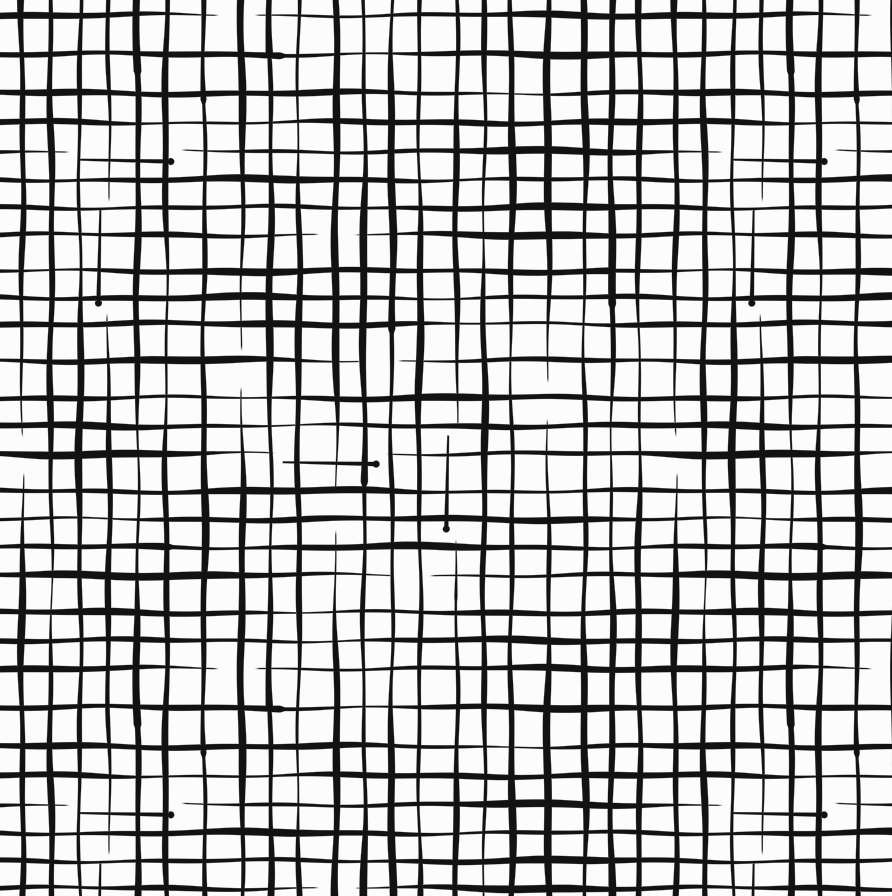
Give the GLSL for this pattern, as a Shadertoy shader.

```glsl
// Hand-inked grid: 21 wavering brush lines each way on a seamless square tile.
// Each line swells and thins along its length; some break, and a few breaks
// hold a short loose dash. Canvas height is 768 units and the tile is 560.

const float TILE = 560.0;
const float TAU = 6.2831853;

struct LineSet {
    int wideGaps;      // bit i set: a wide space follows line i
    float start;       // position of the first line
    float bulge;       // rate of the slow drift in spacing
    float breakPhase;  // selects which lines are broken
    float dashCycle;   // lines between two loose dashes
    float dashFirst;   // first line with a loose dash
    float dashStart;   // place of the dash along line zero
    vec3 breakWave;    // break position: base, amplitude, rate
    float side;        // side of the line on which the dash lies
};

float hash(float n) {
    return fract(sin(n * 127.1) * 43758.5453);
}

// Signed distance on the repeating tile
float wrapTile(float x) {
    return mod(x + 0.5 * TILE, TILE) - 0.5 * TILE;
}

float cover(float dist, float pixel) {
    return clamp(0.5 - dist / (1.2 * pixel), 0.0, 1.0);
}

// Dash thin at one end, with an ink bead at the other
float looseDash(vec2 p) {
    float halfWidth = mix(0.8, 1.9, clamp((p.x + 41.0) / 82.0, 0.0, 1.0));
    float body = max(abs(p.y) - halfWidth, abs(p.x) - 41.0);
    return min(body, length(p - vec2(39.0, 0.0)) - 3.0);
}

// Half width of the brush mark, periodic in t
float brushWidth(float t, float seed) {
    float w = 2.05 + 0.7 * sin(TAU * (t + hash(seed)))
                   + 0.5 * sin(TAU * (2.0 * t + hash(seed + 0.3)))
                   + 0.3 * sin(TAU * (5.0 * t + hash(seed + 0.6)));
    // Some strokes build up and stop bluntly
    float stroke = fract(t + hash(seed + 0.8));
    float blunt = pow(stroke, 10.0) * (1.0 - smoothstep(0.99, 1.0, stroke));
    return clamp(w + 1.5 * blunt * step(0.6, hash(seed + 0.9)), 0.6, 3.3);
}

// Ink of one set of lines; p.x runs along them and p.y across
float inkLines(vec2 p, LineSet g, float pixel) {
    float ink = 0.0;
    float place = g.start;
    float t = p.x / TILE;
    for (int i = 0; i < 21; i++) {
        float n = float(i);
        float seed = n + g.start * 7.0;
        float across = wrapTile(p.y - place - 5.0 * max(0.0, sin(g.bulge * n)));
        float wobble = 0.9 * sin(TAU * (2.0 * t + hash(seed + 0.15)))
                     + 0.6 * sin(TAU * (5.0 * t + hash(seed + 0.45)));
        float halfWidth = brushWidth(t, seed);
        float mask = 1.0;

        // Broken lines taper toward the break
        if (mod(2.0 * n + g.breakPhase, 7.0) < 1.5) {
            bool dashed = mod(n, g.dashCycle) == g.dashFirst;
            float middle = dashed ? g.dashStart + 17.6 * n
                : g.breakWave.x + g.breakWave.y * sin(g.breakWave.z * n);
            float along = wrapTile(p.x - middle);
            float edge = abs(along) - (dashed ? 48.0 : 15.5);
            halfWidth = mix(0.5, min(halfWidth + 0.5, 3.3), smoothstep(0.0, 130.0, edge));
            mask = smoothstep(-1.0, 5.0, edge);
            if (dashed) {
                float offset = g.side * (8.0 + 0.02 * along);
                ink = max(ink, cover(looseDash(vec2(along, across - offset)), pixel));
            }
        }
        ink = max(ink, mask * cover(abs(across - wobble) - halfWidth, pixel));
        place += 24.0 + 8.0 * float((g.wideGaps >> i) & 1);
    }
    return ink;
}

void mainImage(out vec4 fragColor, in vec2 fragCoord) {
    float pixel = 768.0 / iResolution.y;
    vec2 p = vec2(fragCoord.x, iResolution.y - fragCoord.y) * pixel;

    LineSet rows = LineSet(0x44C83, 13.0, 0.3, 0.0, 10.0, 4.0, 37.0,
                           vec3(203.0, 150.0, 0.087), 1.0);
    LineSet columns = LineSet(0x132260, 19.0, 0.15, 1.0, 11.0, 3.0, 168.0,
                              vec3(390.0, 75.0, 0.7), -1.0);

    float ink = max(inkLines(p, rows, pixel), inkLines(p.yx, columns, pixel));
    fragColor = vec4(vec3(mix(0.99, 0.07, ink)), 1.0);
}
```
